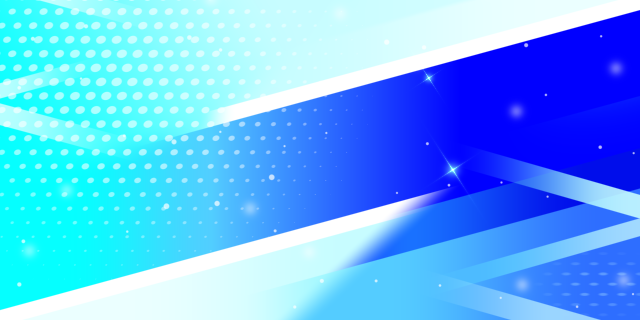
Write a Shadertoy shader that draws this background.

```glsl
const vec3 WHITE = vec3(1.0);
const vec3 CYAN = vec3(0.02, 1.0, 1.0);
const vec3 SKY = vec3(0.33, 0.80, 1.0);
const vec3 BLUE = vec3(0.0, 0.0, 1.0);
const vec3 AZURE = vec3(0.10, 0.45, 1.0);
const vec3 NAVY = vec3(0.0, 0.05, 0.92);
const vec3 STEEL = vec3(0.18, 0.43, 1.0);
const vec3 PALE = vec3(0.78, 0.99, 1.0);
const vec3 ICE = vec3(0.92, 1.0, 1.0);
const float SLOPE = 0.272;       // shared tilt of the panels
const float UPPER_EDGE = 0.4245; // panel edges at x = 0
const float LOWER_EDGE = 0.031;
const float STRIPE = 0.05;
const vec2 DOT_STEP = vec2(0.049, 0.044);
const vec2 DOT_ORIGIN = vec2(0.675, 0.568);
const vec2 DOT_CENTRE = vec2(0.34, 0.77);
const float DOT_RADIUS = 0.0148;

float edge(float d) {
    float w = 0.8 / iResolution.y;
    return smoothstep(-w, w, d);
}

vec2 hash2(vec2 p) {
    vec3 q = fract(p.xyx * vec3(0.1031, 0.1030, 0.0973));
    q += dot(q, q.yzx + 33.33);
    return fract((q.xx + q.yz) * q.zy);
}

// Slanted bar; height is its centre line at x = 0
float beam(vec2 p, float height, float slope, float halfWidth) {
    return edge(halfWidth - abs(p.y - height - slope * p.x));
}

// Each row is shifted by a third of a step
float halftone(vec2 p) {
    vec2 g = (p - DOT_ORIGIN) / DOT_STEP;
    float row = floor(g.y + 0.5);
    g.x += row / 3.0;
    vec2 q = (fract(g + 0.5) - 0.5) * DOT_STEP;
    float far = length((p - DOT_CENTRE) * vec2(1.0, 1.25)) / 0.84;
    float radius = DOT_RADIUS * (1.0 - pow(far, 1.5));
    q = vec2(q.x * 0.94 + q.y * 0.34, q.y * 0.94 - q.x * 0.34);
    float fade = 0.6 * (1.0 - smoothstep(0.35, 1.0, far) * 0.55);
    return radius > 0.0 ? edge(radius - length(q * vec2(0.88, 1.15))) * fade : 0.0;
}

// Sparse flat dashes in the lower right corner
float dashes(vec2 p) {
    vec2 g = p / vec2(0.058, 0.032);
    g.x += 0.5 * mod(floor(g.y), 2.0);
    vec2 q = (fract(g) - 0.5) * vec2(0.058, 0.032);
    float area = 1.0 - smoothstep(0.05, 0.19, length((p - vec2(1.88, 0.11)) * vec2(0.8, 1.5)));
    return edge(0.0045 - length(q * vec2(0.35, 1.0))) * area * 0.3;
}

// One round speck or soft glow in some of the cells
float scatter(vec2 p, float cell, float density, float seed, float size, bool glow) {
    vec2 id = floor(p / cell);
    vec2 place = hash2(id + seed);
    vec2 kind = hash2(id + seed + 57.0);
    float r = length(p - (id + 0.2 + 0.6 * place) * cell);
    float radius = size * mix(0.35, 1.0, kind.y * kind.y);
    float shape = glow ? exp(-r * r / (size * size)) : edge(radius - r);
    return shape * step(kind.x, density);
}

float sparkle(vec2 q, float size) {
    vec2 a = vec2(dot(q, vec2(-0.54, 0.84)), dot(q, vec2(0.84, 0.54))) / size;
    vec2 b = abs(a);
    float rays = exp(-b.x * 3.0 - b.y * 45.0) + exp(-b.y * 4.5 - b.x * 45.0);
    return rays + 0.5 * exp(-dot(a, a) * 22.0);
}

void mainImage(out vec4 fragColor, in vec2 fragCoord) {
    vec2 p = fragCoord / iResolution.y;
    p.x *= 2.0 * iResolution.y / iResolution.x;
    float level = p.y - SLOPE * p.x;

    // Central band
    vec3 col = mix(CYAN, SKY, smoothstep(0.2, 0.72, p.x));
    col = mix(col, BLUE, clamp((p.x - 0.66) / 0.78, 0.0, 1.0));
    float ray = edge(0.156 - level) * exp(-(0.156 - level) * 18.0);
    col = mix(col, AZURE, 0.22 * ray * smoothstep(1.55, 2.0, p.x));

    // Blue facets at the lower right
    vec3 facet = mix(AZURE, NAVY, smoothstep(1.25, 1.85, p.x));
    col = mix(col, facet, edge(-0.007 - level) * smoothstep(1.0, 1.3, p.x));
    facet = mix(SKY, STEEL, smoothstep(1.2, 1.9, p.x));
    col = mix(col, facet, edge(-0.133 - level));
    col = mix(col, PALE, dashes(p));

    // Upper panel, soft to the left of its tip
    float above = level - UPPER_EDGE;
    vec3 upper = mix(CYAN, PALE, smoothstep(-0.1, 1.1, p.x + 0.6 * (p.y - 0.65)));
    float sheet = smoothstep(-0.06, 0.12, p.x - p.y - 0.05);
    sheet *= 1.0 - 0.6 * smoothstep(0.0, 0.02, level - 0.591);
    upper = mix(upper, mix(PALE, ICE, smoothstep(0.8, 1.7, p.x)), sheet);
    float tip = smoothstep(0.62, 0.74, p.x);
    upper = mix(upper, WHITE, tip * edge(STRIPE - above));
    float blur = 0.12 * (1.0 - smoothstep(0.4, 0.65, p.x));
    float upperMask = mix(smoothstep(-0.06, 0.06, above), edge(above), 1.0 - blur / 0.12);
    col = mix(col, upper, upperMask);

    // Lower panel, dissolving along its right end
    float below = LOWER_EDGE - level;
    vec3 lower = mix(ICE, PALE, smoothstep(0.4, 1.1, p.x));
    lower = mix(lower, vec3(0.62, 0.97, 1.0), edge(-0.133 - level) * smoothstep(0.75, 1.1, p.x));
    lower = mix(lower, WHITE, edge(STRIPE - below));
    float finish = p.x - 1.406 + (0.414 - p.y) * 1.07;
    col = mix(col, lower, edge(below) * (1.0 - smoothstep(-0.11, 0.03, finish)));

    // Halftone and crossing beams
    col = mix(col, WHITE, halftone(p) * (1.0 - edge(below)));
    float leftBeams = beam(p, 0.643, -0.27, 0.034) * (1.0 - smoothstep(0.0, 0.46, p.x));
    leftBeams += beam(p, 0.716, 0.27, 0.024) * (1.0 - smoothstep(0.0, 0.32, p.x));
    leftBeams += beam(p, 1.062, -0.27, 0.03) * (1.0 - smoothstep(0.1, 0.5, p.x));
    col = mix(col, WHITE, min(0.7 * leftBeams, 1.0));
    vec3 beamTint = mix(SKY, PALE, smoothstep(1.5, 2.0, p.x));
    col = mix(col, beamTint, beam(p, 0.924, -0.285, 0.037) * smoothstep(1.4, 1.9, p.x) * 0.9);
    col = mix(col, beamTint, beam(p, -0.28, 0.285, 0.028) * smoothstep(1.3, 1.6, p.x) * 0.75);
    col = mix(col, PALE, beam(p, 0.495, -0.285, 0.04) * smoothstep(1.3, 1.75, p.x) * 0.7);

    // Scattered light
    col = mix(col, WHITE, 0.4 * scatter(p, 0.29, 0.6, 11.0, 0.021, true));
    col = mix(col, WHITE, 0.7 * scatter(p, 0.16, 0.55, 3.0, 0.009, false));
    float stars = sparkle(p - vec2(1.415, 0.469), 0.1) + sparkle(p - vec2(1.34, 0.756), 0.06);
    col += vec3(0.55, 1.0, 0.6) * stars;
    fragColor = vec4(clamp(col, 0.0, 1.0), 1.0);
}
```
